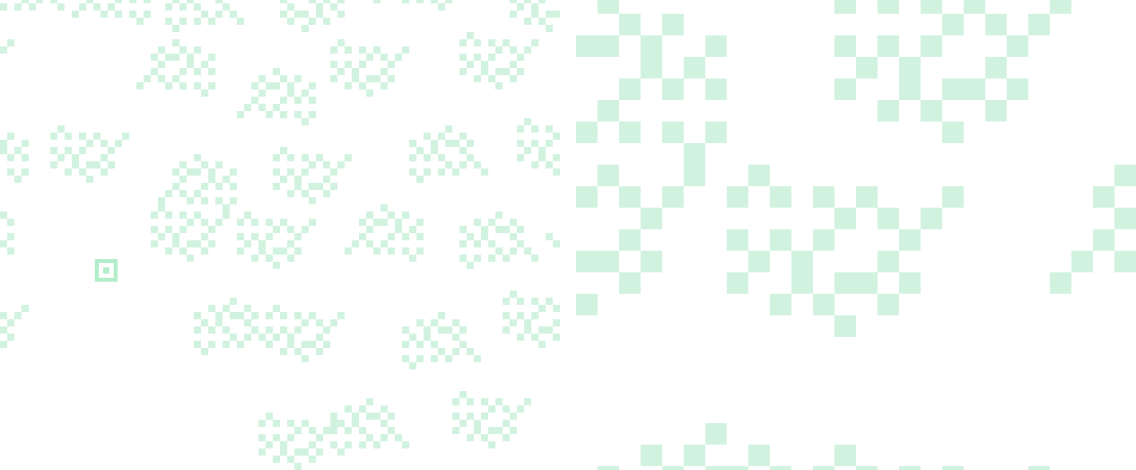
Left, the full canvas; right, a detail of the centre.
A WebGL 2 fragment shader for this pattern:

```glsl
#version 300 es
precision highp float;
// Scattered pale mint clusters of checkered squares on white, with one small nested-square marker.

#define CELLS_ACROSS 78.0
#define TILE vec2(15.0, 12.0)
#define JITTER vec2(8.0, 6.0)
#define KEEP 0.81
#define FLIP_CHANCE 0.36
#define SEED 7u
#define MARKER vec2(14.8, 27.8)
#define PAPER vec3(1.0)
#define MINT vec3(0.82, 0.95, 0.87)
#define MARKER_GREEN vec3(0.70, 0.93, 0.79)

uniform vec2 u_resolution;
out vec4 fragColor;

const vec2 CLUSTER_SIZE = vec2(11.0, 8.0);

uint scramble(uint n) {
    n = (n ^ (n >> 16)) * 0x7feb352du;
    n = (n ^ (n >> 15)) * 0x846ca68bu;
    return n ^ (n >> 16);
}

float hash(vec2 tile, uint channel) {
    uvec2 t = uvec2(ivec2(tile) + 512);
    uint n = scramble(t.x + scramble(t.y + scramble(channel + SEED * 16u)));
    return float(n >> 8) / 16777216.0;
}

// A diagonal run of squares between two rows
bool run(ivec2 c, int diagonal, int top, int bottom) {
    return c.x + c.y == diagonal && c.y >= top && c.y <= bottom;
}

// One cluster: parallel diagonal runs, with a notch and a long tail
bool cluster(ivec2 c) {
    bool notch = c.y == 2 && c.x < 4;
    bool head = run(c, 1, 0, 1) || run(c, 3, 1, 3) || run(c, 5, 1, 5);
    bool body = run(c, 7, 1, 4) || run(c, 9, 2, 2) || run(c, 13, 5, 6);
    bool base = run(c, 8, 5, 6) || run(c, 10, 5, 6) || run(c, 12, 7, 7);
    bool tail = run(c, 11, 1, 5);
    return c.x >= 0 && !notch && (head || body || base || tail);
}

// Whether a grid square is filled by any jittered, mirrored cluster
float filled(vec2 cell) {
    for (int y = -1; y <= 0; y++) {
        float row = floor(cell.y / TILE.y) + float(y);
        float shift = mod(row, 2.0) * floor(TILE.x * 0.5);
        for (int x = -1; x <= 0; x++) {
            vec2 tile = vec2(floor((cell.x - shift) / TILE.x) + float(x), row);
            vec2 jitter = floor(vec2(hash(tile, 0u), hash(tile, 1u)) * JITTER);
            vec2 corner = tile * TILE + vec2(shift, 0.0) + jitter;

            // Leave some tiles empty and keep the marker clear
            vec2 gap = abs(corner + CLUSTER_SIZE * 0.5 - MARKER);
            bool nearMarker = all(lessThan(gap, CLUSTER_SIZE * 0.5 + 3.0));
            if (hash(tile, 2u) > KEEP || nearMarker) continue;

            vec2 local = cell - corner;
            local.y = CLUSTER_SIZE.y - 1.0 - local.y;
            if (hash(tile, 3u) < FLIP_CHANCE) local.x = CLUSTER_SIZE.x - 1.0 - local.x;
            if (hash(tile, 4u) < FLIP_CHANCE) local.y = CLUSTER_SIZE.y - 1.0 - local.y;
            if (cluster(ivec2(local))) return 1.0;
        }
    }
    return 0.0;
}

// Box-filtered coverage of the square grid
float gridCoverage(vec2 p, float pixel) {
    vec2 low = p - 0.5 * pixel;
    vec2 cell = floor(low);
    vec2 spill = clamp((low + pixel - cell - 1.0) / pixel, 0.0, 1.0);
    float lower = mix(filled(cell), filled(cell + vec2(1.0, 0.0)), spill.x);
    float upper = mix(filled(cell + vec2(0.0, 1.0)), filled(cell + 1.0), spill.x);
    return mix(lower, upper, spill.y);
}

float square(vec2 p, float halfSize, float pixel) {
    float d = max(abs(p.x), abs(p.y)) - halfSize;
    return clamp(0.5 - d / pixel, 0.0, 1.0);
}

void main() {
    float pixel = CELLS_ACROSS / u_resolution.x;
    vec2 p = gl_FragCoord.xy * pixel;
    vec3 color = mix(PAPER, MINT, gridCoverage(p, pixel));

    // Marker: square frame around a small core
    vec2 m = p - MARKER;
    float frame = square(m, 1.58, pixel) - square(m, 1.03, pixel);
    color = mix(color, MARKER_GREEN, frame + square(m, 0.43, pixel));

    fragColor = vec4(color, 1.0);
}
```
